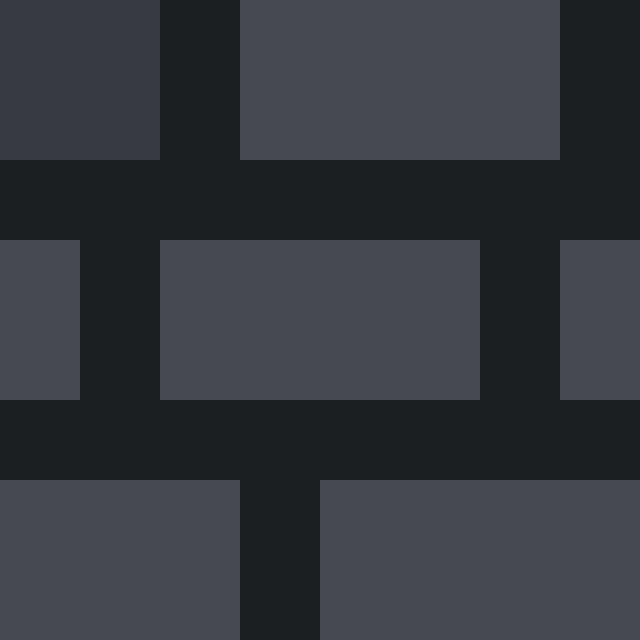
Give the GLSL for this pattern, as a three.js fragment shader.

```glsl
// Flat slate bricks in staggered courses, separated by wide dark mortar.
// Each course is shifted, then folded into one repeating brick cell whose
// rectangle is drawn with a distance function; some bricks are darker.

varying vec2 vUv;

const float UNITS = 8.0;                  // grid units across the canvas
const vec2 BRICK = vec2(4.0, 2.0);        // brick size in grid units
const float JOINT = 1.0;                  // mortar width in grid units

const vec3 MORTAR = vec3(0.106, 0.125, 0.137);
const vec3 SLATE = vec3(0.267, 0.284, 0.310);
const vec3 DARK_SLATE = vec3(0.208, 0.222, 0.255);

// Horizontal start of a course, cycling through three offsets.
float courseShift(float row) {
  return 2.0 + mod(row + 2.0, 3.0);
}

// Signed distance to a rectangle centred on the origin.
float boxDistance(vec2 p, vec2 halfSize) {
  vec2 d = abs(p) - halfSize;
  return length(max(d, 0.0)) + min(max(d.x, d.y), 0.0);
}

// Every fourth diagonal of bricks takes the darker shade.
vec3 brickColor(vec2 id) {
  float diagonal = mod(id.y - id.x, 4.0);
  return mix(SLATE, DARK_SLATE, step(2.5, diagonal));
}

// Coverage of a shape, smoothed across one pixel.
float coverage(float dist, float pixel) {
  return clamp(0.5 - dist / pixel, 0.0, 1.0);
}

void main() {
  vec2 p = vUv * UNITS;
  float pixel = max(fwidth(p.x), fwidth(p.y));

  // Fold the plane into brick cells.
  vec2 period = BRICK + JOINT;
  float row = floor(p.y / period.y);
  p.x -= courseShift(row);
  vec2 id = vec2(floor(p.x / period.x), row);
  vec2 local = p - id * period;

  // Lay the brick over the mortar.
  float dist = boxDistance(local - 0.5 * BRICK, 0.5 * BRICK);
  vec3 color = mix(MORTAR, brickColor(id), coverage(dist, pixel));
  gl_FragColor = vec4(color, 1.0);
}
```
